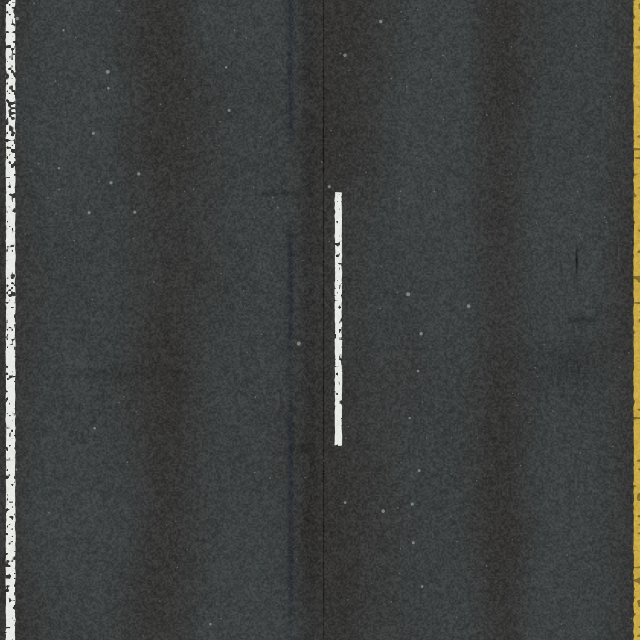
Reproduce this texture procedurally as a three.js fragment shader.

```glsl
// Draws worn asphalt from above with a white edge line, a centre dash and a yellow border.
varying vec2 vUv;

const float SOFT = 0.001;
const vec3 ASPHALT_COOL = vec3(0.240, 0.258, 0.258);
const vec3 ASPHALT_WARM = vec3(0.208, 0.206, 0.200);
const vec3 WHITE_PAINT = vec3(0.91, 0.92, 0.90);
const vec3 YELLOW_PAINT = vec3(0.79, 0.67, 0.28);
const vec3 PEBBLE = vec3(0.58, 0.60, 0.58);

float hash(vec2 p) {
  vec3 q = fract(vec3(p.xyx) * 0.1031);
  q += dot(q, q.yzx + 33.33);
  return fract((q.x + q.y) * q.z);
}

float noise(vec2 p) {
  vec2 i = floor(p);
  vec2 f = fract(p);
  f = f * f * (3.0 - 2.0 * f);
  float low = mix(hash(i), hash(i + vec2(1.0, 0.0)), f.x);
  float high = mix(hash(i + vec2(0.0, 1.0)), hash(i + 1.0), f.x);
  return mix(low, high, f.y);
}

float fbm(vec2 p) {
  float sum = 0.0;
  float gain = 0.5;
  for (int i = 0; i < 4; i++) {
    sum += gain * noise(p);
    p = p * 2.03 + 17.1;
    gain *= 0.5;
  }
  return sum / 0.9375;
}

float bell(float x, float centre, float width) {
  float d = (x - centre) / width;
  return exp(-d * d);
}

float spot(vec2 p, vec2 centre, vec2 size) {
  return bell(p.x, centre.x, size.x) * bell(p.y, centre.y, size.y);
}

float box(vec2 p, vec2 low, vec2 high) {
  vec2 d = abs(p - 0.5 * (low + high)) - 0.5 * (high - low);
  return 1.0 - smoothstep(-SOFT, SOFT, max(d.x, d.y));
}

// Sparse round stones, at most one in each grid cell
float stones(vec2 p, float cells, float density, float radius) {
  vec2 id = floor(p * cells);
  vec2 centre = 0.2 + 0.6 * vec2(hash(id + 3.7), hash(id + 51.3));
  float size = radius * mix(0.5, 1.0, hash(id + 23.9));
  float d = length(fract(p * cells) - centre) / cells;
  float shown = step(1.0 - density, hash(id + 87.1));
  return shown * (1.0 - smoothstep(size - SOFT, size + SOFT, d));
}

// Broad wheel tracks, cool where polished and warm between
vec3 roadTone(vec2 p) {
  float x = p.x + 0.025 * (fbm(p * vec2(5.0, 3.0)) - 0.5);
  float warm = 0.85 * bell(x, 0.26, 0.065) + 0.95 * bell(x, 0.515, 0.055);
  warm += 0.9 * bell(x, 0.785, 0.045) + 0.3 * bell(x, 0.60, 0.06);
  warm += 0.75 * bell(x, 0.0, 0.045) + 0.8 * bell(x, 1.0, 0.045);
  warm += 0.9 * (fbm(p * vec2(9.0, 5.0) + 40.0) - 0.5);
  return mix(ASPHALT_COOL, ASPHALT_WARM, clamp(warm, 0.0, 1.0));
}

float grain(vec2 p) {
  float fine = noise(p * 420.0) - 0.5;
  float coarse = noise(p * 210.0 + 9.0) - 0.5;
  return 0.085 * fine + 0.035 * coarse;
}

// Long streaks, the paving seam and local stains
vec3 addWear(vec3 color, vec2 p) {
  float streak = bell(p.x, 0.454, 0.005) * smoothstep(0.25, 0.65, noise(vec2(3.0, p.y * 7.0)));
  color -= streak * vec3(0.050, 0.046, 0.022);
  color -= 0.025 * bell(p.x, 0.482, 0.012);
  color -= 0.10 * bell(p.x, 0.5055, 0.0011) * (0.6 + 0.4 * noise(p.yy * 30.0));
  float stain = 0.055 * spot(p, vec2(0.44, 0.698), vec2(0.035, 0.004));
  stain += 0.06 * spot(p, vec2(0.905, 0.5), vec2(0.025, 0.005));
  stain += 0.04 * spot(p, vec2(0.475, 0.30), vec2(0.025, 0.006));
  stain += 0.03 * spot(p, vec2(0.16, 0.415), vec2(0.08, 0.012));
  stain += 0.03 * spot(p, vec2(0.88, 0.43), vec2(0.05, 0.035));
  stain += 0.12 * spot(p, vec2(0.901, 0.592), vec2(0.0018, 0.023));
  float polish = 0.03 * spot(p, vec2(0.12, 0.415), vec2(0.022, 0.03));
  return color - stain + polish;
}

// Chipped paint coverage, with wear from 0 to 1
float chips(vec2 p, float wear) {
  float flakes = 0.65 * noise(p * 260.0) + 0.35 * noise(p * 110.0 + 5.0);
  return smoothstep(0.10, 0.24, flakes - 0.22 * wear);
}

void main() {
  vec2 p = vUv;
  vec3 color = addWear(roadTone(p) + grain(p), p);
  color = mix(color, PEBBLE, 0.75 * stones(p, 16.0, 0.055, 0.0032));
  color = mix(color, PEBBLE, 0.55 * stones(p + 0.37, 75.0, 0.035, 0.0012));

  // Painted lines
  float ragged = 0.0016 * (noise(p * 160.0) - 0.5);
  vec2 q = p + vec2(ragged, ragged);
  float edgeLine = box(q, vec2(0.0092, -0.1), vec2(0.0238, 1.1));
  edgeLine *= chips(p, mix(0.55, 1.0, smoothstep(0.5, 0.95, p.y)));
  float dash = box(q, vec2(0.5232, 0.3034), vec2(0.5342, 0.6992)) * chips(p, 0.45);
  color = mix(color, WHITE_PAINT + 0.5 * grain(p), max(edgeLine, dash));

  float crack = smoothstep(0.72, 0.86, noise(vec2(p.x * 90.0, p.y * 150.0)));
  vec3 yellow = YELLOW_PAINT * (1.0 - 0.35 * crack) + grain(p + 2.0);
  color = mix(color, yellow, box(q, vec2(0.9900, -0.1), vec2(1.1, 1.1)));
  gl_FragColor = vec4(color, 1.0);
}
```
